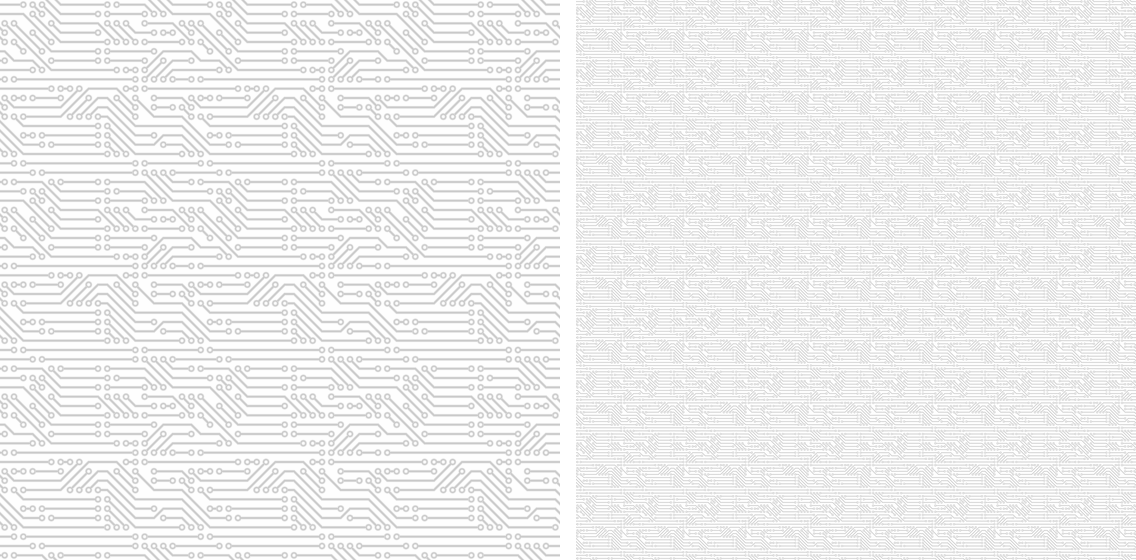
Left: one tile. Right: repeated 3 by 3.
A WebGL 1 fragment shader for this pattern:

```glsl
precision highp float;
uniform vec2 u_resolution;

const float TILES = 3.0;   // repeats across and down
const float NODES = 20.0;  // grid nodes per repeat
const float CUT = 9.0;     // marks a node without an outgoing trace

vec2 wrap(vec2 v, float period) {
  return mod(v + 0.5, period) - 0.5;
}

float hash(vec2 v) {
  return fract(sin(dot(v, vec2(12.99, 78.23)) + 4.7) * 4375.85);
}

// Value noise that wraps with the repeat
float bendNoise(vec2 node) {
  vec2 q = node / 4.0;
  vec2 i = floor(q);
  vec2 f = smoothstep(0.0, 1.0, q - i);
  float low = mix(hash(wrap(i, 5.0)), hash(wrap(i + vec2(1, 0), 5.0)), f.x);
  float high = mix(hash(wrap(i + vec2(0, 1), 5.0)), hash(wrap(i + 1.0, 5.0)), f.x);
  return mix(low, high, f.y);
}

// Preferred direction to the next column: -1, 0 or 1, or CUT
float preferredSlope(vec2 node) {
  node = floor(wrap(node, NODES) + 0.5);
  float block = floor((node.x + 0.5) / 10.0);
  float cutColumn = block * 10.0 + floor(7.0 * hash(vec2(block + 31.0, node.y)));
  if (abs(node.x - cutColumn) < 0.5) return CUT;
  float bend = bendNoise(node) - 0.5;
  return abs(bend) > 0.19 ? sign(bend) : 0.0;
}

// Direction left after traces that would merge or cross are stopped
float traceSlope(vec2 node) {
  float slope = preferredSlope(node);
  if (slope == 0.0 || slope == CUT) return slope;
  if (preferredSlope(node + vec2(0, slope)) == 0.0) return CUT;
  if (slope < 0.0) {
    if (preferredSlope(node - vec2(0, 1)) == 1.0) return CUT;
    if (preferredSlope(node - vec2(0, 2)) == 1.0) return CUT;
  }
  return slope;
}

float segmentDistance(vec2 p, vec2 a, vec2 along) {
  vec2 d = p - a;
  return length(d - along * clamp(dot(d, along) / dot(along, along), 0.0, 1.0));
}

void main() {
  vec2 p = gl_FragCoord.xy / u_resolution * TILES * NODES - 0.5;
  vec2 node = floor(p + 0.5);
  vec2 local = p - node;

  // Traces around the nearest node, and how many of them touch it
  float line = 1.0;
  float touching = 0.0;
  for (int column = -1; column <= 0; column++) {
    for (int row = -1; row <= 1; row++) {
      vec2 start = vec2(float(column), float(row));
      float slope = traceSlope(node + start);
      if (slope != CUT) {
        line = min(line, segmentDistance(local, start, vec2(1.0, slope)) - 0.115);
        bool leaves = column == 0 && row == 0;
        bool arrives = column == -1 && start.y + slope == 0.0;
        if (leaves || arrives) touching += 1.0;
      }
    }
  }

  // Open ring on each trace end
  if (touching == 1.0) {
    float radius = length(local);
    line = min(max(line, 0.26 - radius), abs(radius - 0.26) - 0.09);
  }

  float soft = max(0.1, 45.0 / u_resolution.x);
  float ink = 1.0 - smoothstep(-soft, soft, line);
  gl_FragColor = vec4(vec3(mix(0.995, 0.785, ink)), 1.0);
}
```
